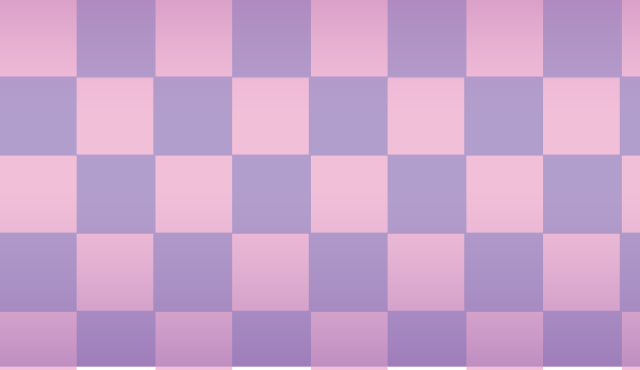
Give the GLSL for this pattern, as a Shadertoy shader.

```glsl
// Coverage of a soft-edged box spanning 0..size
float boxMask(vec2 p, vec2 size, vec2 blur) {
    vec2 inside = clamp(p / blur + 0.5, 0.0, 1.0) * clamp((size - p) / blur + 0.5, 0.0, 1.0);
    return inside.x * inside.y;
}

// Pink squares, slightly smaller than their cells, on alternating rows
float pinkSquares(vec2 p, vec2 blur) {
    float row = floor(p.y + 0.014);
    float odd = mod(row, 2.0);
    float x = mod(p.x - odd * 0.986 + 0.5, 2.0) - 0.5;
    return boxMask(vec2(x, p.y + 0.007 - row), vec2(0.986), blur);
}

void mainImage(out vec4 fragColor, in vec2 fragCoord) {
    vec2 uv = fragCoord / iResolution.xy;
    float depth = 1.0 - uv.y;
    vec2 cells = vec2(8.233, 4.738);
    vec2 blur = cells / iResolution.xy;

    float squares = pinkSquares(vec2(uv.x, depth) * cells, blur);
    vec3 pink = vec3(0.95, 0.75, 0.85);
    vec3 color = mix(vec3(0.70, 0.62, 0.80), pink, squares);

    // Purple shading fading in from the top and the bottom
    float topShade = 0.33 * pow(max(1.0 - depth / 0.33, 0.0), 1.6);
    float bottomShade = 0.5 * pow(max(depth * 2.0 - 1.0, 0.0), 1.4);
    color = mix(color, vec3(0.66, 0.38, 0.66), topShade);
    color = mix(color, vec3(0.54, 0.36, 0.66), bottomShade);

    // Unshaded strip along the bottom: white between the pink squares
    float strip = clamp((0.009 - uv.y) * iResolution.y + 0.5, 0.0, 1.0);
    color = mix(color, mix(vec3(1.0), pink, squares), strip);

    fragColor = vec4(color, 1.0);
}
```
